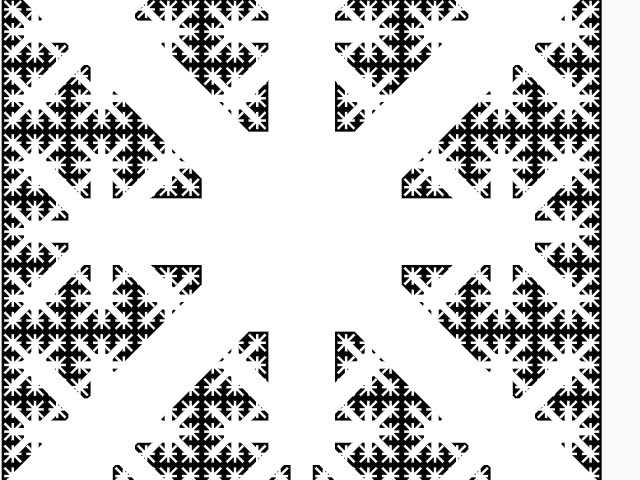
Write a Shadertoy shader that draws this pattern.

```glsl
const vec3 INK = vec3(0.01);
const vec3 PAPER = vec3(1.0);
const vec3 MARGIN = vec3(0.98);
const vec2 TILE_CENTER = vec2(0.6285, 0.5174);
const float TILE_HALF = 0.625;
const int LEVELS = 4;

// Square core with four straight and four diagonal arms; the cell spans -1 to 1
float starDistance(vec2 p, float armWidth, float armReach, float diagonalReach) {
    vec2 a = abs(p);
    float longSide = max(a.x, a.y);
    float shortSide = min(a.x, a.y);
    float core = longSide - 1.0 / 3.0;
    float straight = max(shortSide - armWidth, longSide - armReach);
    vec2 turned = vec2(longSide + shortSide, longSide - shortSide) * sqrt(0.5);
    float diagonal = max(turned.y - armWidth, turned.x - diagonalReach * sqrt(2.0));
    return min(core, min(straight, diagonal));
}

// Nearest star over nested grids, each three times finer than the last
float nestedStars(vec2 p) {
    float nearest = 1.0;
    float cells = 1.0;
    for (int level = 0; level < LEVELS; level++) {
        vec2 cell = fract((p * 0.5 + 0.5) * cells) * 2.0 - 1.0;
        float diagonalReach = level == 0 ? 0.95 : 0.75;
        float star = starDistance(cell, 1.0 / 9.0, 7.0 / 9.0, diagonalReach);
        nearest = min(nearest, star / cells);
        cells *= 3.0;
    }
    return nearest;
}

// Antialiased coverage of the inside of a distance field
float coverage(float dist, float pixel) {
    return clamp(0.5 - dist / pixel, 0.0, 1.0);
}

void mainImage(out vec4 fragColor, in vec2 fragCoord) {
    vec2 p = (fragCoord / iResolution.y - TILE_CENTER) / TILE_HALF;
    float pixel = 1.0 / (iResolution.y * TILE_HALF);

    // Black tile pierced by white stars
    float tile = max(abs(p.x), abs(p.y)) - 1.0;
    float ink = coverage(max(tile, -nestedStars(p)), pixel);

    // Faintly darker margin to the right of the tile
    vec3 ground = mix(PAPER, MARGIN, coverage(1.0 - p.x, pixel));
    fragColor = vec4(mix(ground, INK, ink), 1.0);
}
```
